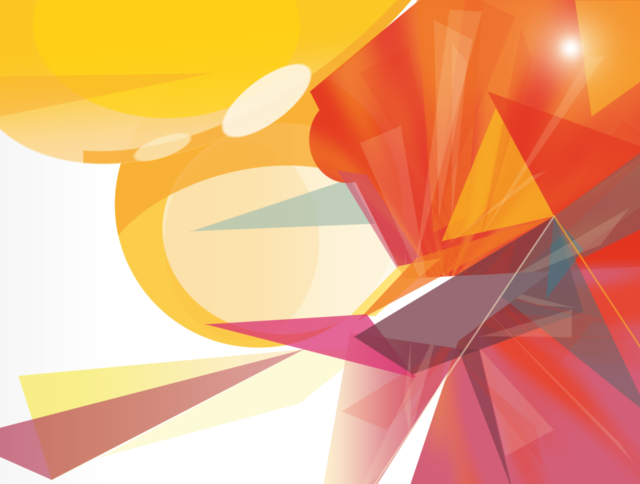
This background is drawn by a Shadertoy shader. Its source:

```glsl
// Abstract backdrop: golden discs at the left, a red and plum burst at the right.
// Translucent ellipses and convex polygons are layered back to front,
// with gradient-noise rays and a loop of random facets.
#define SCENE vec2(7.68, 5.82)
#define HUB vec2(5.35, 3.5)
#define PEAK vec2(6.65, 2.6)
#define BEAM_TIP vec2(3.65, 4.2)
#define GLOW vec2(6.85, .58)
#define RAY_DENSITY 5.
#define FACETS 28
#define FACET_ALPHA .16

const vec3 WHITE = vec3(1);
const vec3 CREAM = vec3(.99, .93, .78);
const vec3 LEMON = vec3(.97, .93, .48);
const vec3 YELLOW = vec3(1, .83, .06);
const vec3 AMBER = vec3(.97, .67, .18);
const vec3 ORANGE = vec3(.94, .46, .14);
const vec3 RED = vec3(.89, .2, .12);
const vec3 ROSE = vec3(.81, .3, .41);
const vec3 MAGENTA = vec3(.86, .2, .45);
const vec3 PLUM = vec3(.46, .22, .27);
const vec3 SLATE = vec3(.44, .4, .42);
const vec3 TEAL = vec3(.2, .5, .56);

vec2 p;     // scene position, y downward
vec3 col;   // colour painted so far
float soft; // edge width

vec2 hash2(vec2 s) {
  return fract(sin(s * mat2(127.1, 311.7, 269.5, 183.3)) * 43758.5);
}
float corner(vec2 i, vec2 f, vec2 o) {
  return dot(hash2(i + o) * 2. - 1., f - o);
}
float gradNoise(vec2 s) {
  vec2 i = floor(s), f = fract(s), u = f * f * (3. - 2. * f), o = vec2(1, 0);
  return mix(mix(corner(i, f, o.yy), corner(i, f, o), u.x),
    mix(corner(i, f, o.yx), corner(i, f, o.xx), u.x), u.y);
}

// Distances, negative inside; polygons are convex, in either winding
float side(vec2 a, vec2 b) {
  vec2 e = b - a, q = p - a;
  return (e.x * q.y - e.y * q.x) / length(e);
}
float winding(vec2 a, vec2 b, vec2 c) {
  vec2 e = b - a, q = c - a;
  return sign(e.y * q.x - e.x * q.y);
}
float tri(vec4 ab, vec2 c) {
  vec2 a = ab.xy, b = ab.zw;
  float s = winding(a, b, c);
  return max(s * side(a, b), max(s * side(b, c), s * side(c, a)));
}
float quad(vec4 ab, vec4 cd) {
  vec2 a = ab.xy, b = ab.zw, c = cd.xy, d = cd.zw;
  float s = winding(a, b, c);
  return max(max(s * side(a, b), s * side(b, c)), max(s * side(c, d), s * side(d, a)));
}
float ellipse(vec2 centre, vec2 r, float angle) {
  vec2 q = p - centre, t = vec2(cos(angle), sin(angle));
  q = vec2(dot(q, t), t.x * q.y - t.y * q.x);
  return (length(q / r) - 1.) * min(r.x, r.y);
}
float ray(vec2 a, vec2 b) {
  vec2 e = b - a, q = p - a;
  return length(q - e * clamp(dot(q, e) / dot(e, e), 0., 1.)) - .01;
}
void paint(float d, vec3 ink, float alpha) {
  col = mix(col, ink, alpha * smoothstep(soft, -soft, d));
}

void mainImage(out vec4 fragColor, in vec2 fragCoord) {
  p = fragCoord / iResolution.xy * SCENE;
  p.y = SCENE.y - p.y;
  soft = SCENE.y / iResolution.y;
  col = mix(vec3(.97), WHITE, smoothstep(0., 1.5, p.x));

  // Lower disc: golden rim, cream heart, amber cap
  float disc = ellipse(vec2(3.1, 2.46), vec2(1.72), 0.);
  paint(disc, mix(YELLOW, AMBER, .5), .8);
  paint(ellipse(vec2(3.4, 2.75), vec2(1.45, 1.27), 0.), mix(CREAM, WHITE, smoothstep(2.5, 4.6, p.x) * .6), .92);
  paint(ellipse(vec2(2.9), vec2(.93, 1.2), 0.), AMBER, .13);
  paint(max(disc, -ellipse(vec2(3, 3.2), vec2(1.9, 1.15), -.25)), AMBER, .8);
  paint(tri(vec4(2.3, 2.78, 4.2, 2.15), vec2(4.5, 2.69)), mix(TEAL, CREAM, .6), .75);

  // Upper golden ellipse, wedge and highlights
  vec2 goldSize = vec2(3.7, 2.2);
  float gold = ellipse(vec2(2.74, -.92), goldSize, -.68);
  float inner = ellipse(vec2(2.7, -1.07), goldSize, -.68);
  paint(gold, mix(mix(CREAM, AMBER, .3), mix(YELLOW, AMBER, .35), smoothstep(2., .7, p.y + .1 * p.x)), .96);
  paint(max(gold, max(-inner, 1. - p.x)), AMBER, .8);
  paint(ellipse(vec2(2, .3), vec2(1.6, 1.12), 0.), YELLOW, .65);
  paint(tri(vec4(2.55, .88, 0, .92), vec2(0, 1.4)), AMBER, .45);
  paint(ellipse(vec2(3.2, 1.21), vec2(.64, .26), -.65), mix(CREAM, WHITE, .5), .9);
  paint(ellipse(vec2(1.95, 1.77), vec2(.36, .12), -.35), CREAM, .7);

  // Lower left beams
  paint(quad(vec4(BEAM_TIP, 1.2, 5.5), vec4(3.6, 4.85, 4.4, 4.2)), LEMON, .3);
  paint(tri(vec4(.22, 4.52, BEAM_TIP), vec2(.62, 5.77)), mix(LEMON, CREAM, smoothstep(.5, 3.5, p.x)), .9);
  paint(quad(vec4(-.1, 5.17, BEAM_TIP), vec4(.62, 5.77, -.1, 5.45)), mix(ROSE, PLUM, .25), .75 - .08 * p.x);

  // Warm burst, coloured by rays from the hub
  vec2 q = p - HUB;
  float streak = gradNoise(vec2(atan(q.y, q.x) * RAY_DENSITY, length(q) * .5));
  float warm = min(quad(vec4(5.05, -.1, 7.8, -.1), vec4(7.8, 3.2, 4.85, 3.35)),
    tri(vec4(5.15, -.1, 3.72, 1.1), vec2(4.85, 3.35)));
  warm = min(warm, ellipse(vec2(4.17, 1.68), vec2(.46, .52), 0.));
  paint(warm, mix(RED, ORANGE, smoothstep(-.25, .35, streak)), .93);
  paint(quad(vec4(5, 0, 5.8, 0), vec4(5.6, 2.6, 5.2, 2.8)), ORANGE, .55);
  paint(quad(vec4(6.9, 0, 7.8, 0), vec4(7.8, .9, 7.1, 1.4)), AMBER, .75);
  paint(tri(vec4(5.85, 1.1, 7.8, 1.8), PEAK), RED, .6);
  paint(tri(vec4(5.95, 1.3, 5.3, 2.9), PEAK), mix(YELLOW, AMBER, .5), .65);
  paint(quad(vec4(4.05, 2.05, 4.4, 2.1), vec4(5.1, 3.2, 4.78, 3.25)), ROSE, .6);
  paint(quad(vec4(4.2, 3.8, 4.78, 3.2), vec4(5.3, 3.1, 4.5, 3.8)), mix(YELLOW, CREAM, .4), .8);
  paint(tri(vec4(4.3, 3.85, 5, 3.1), PEAK), ORANGE, .75);

  // Rose fans, plum band and slate wedges
  float fan = quad(vec4(4.2, 4, 5.55, 4.2), vec4(4.48, 5.9, 3.87, 5.9));
  float base = quad(vec4(5.5, 4.1, 7.8, 2.4), vec4(7.8, 5.9, 4.9, 5.9));
  paint(fan, mix(CREAM, ROSE, smoothstep(3.8, 5.1, p.x)), .85);
  vec3 ember = mix(AMBER, RED, smoothstep(4.9, 6., p.x));
  paint(base, mix(ember, ROSE, smoothstep(-.3, .3, streak + .2 * p.y - .9)), .9);
  paint(tri(vec4(2.47, 3.9, 4.4, 3.78), vec2(5, 4.55)), MAGENTA, .75);
  paint(quad(vec4(4.25, 4.05, PEAK), vec4(7, 3.75, 4.95, 4.5)), PLUM, .75);
  paint(quad(vec4(PEAK, 7.8, 1.75), vec4(7.8, 2.7, 7, 3.1)), SLATE, .55);
  paint(tri(vec4(PEAK, 6, 3.55), vec2(7.8, 5)), SLATE, .65);
  paint(tri(vec4(5.5, 4.2, 5.75, 4.2), vec2(6.15, 5.9)), PLUM, .6);
  paint(tri(vec4(PEAK, 7, 3), vec2(6.55, 3.6)), TEAL, .5);

  // Glassy facets, kept inside the burst
  float burst = min(min(warm, fan), base);
  for (int i = 0; i < FACETS; i++) {
    vec2 seed = vec2(i, 7), a = vec2(4, 0) + hash2(seed) * vec2(3.7, 5.8);
    vec2 b = a + (hash2(seed + .3) - .5) * 1.2, c = mix(a, HUB, .8) + hash2(seed + .6) - .5;
    paint(max(burst, tri(vec4(a, b), c)), mix(RED, CREAM, float(i % 2)), FACET_ALPHA);
  }

  // Fine rays and the white glow
  paint(ray(vec2(4.5, 5.82), PEAK), CREAM, .55);
  paint(ray(PEAK, vec2(7.7, 4.2)), AMBER, .7);
  q = p - GLOW;
  col = mix(col, CREAM, .75 * exp(-dot(q, q) * 6.));
  col = mix(col, WHITE, exp(-dot(q, q) * 60.));
  fragColor = vec4(col, 1);
}
```
